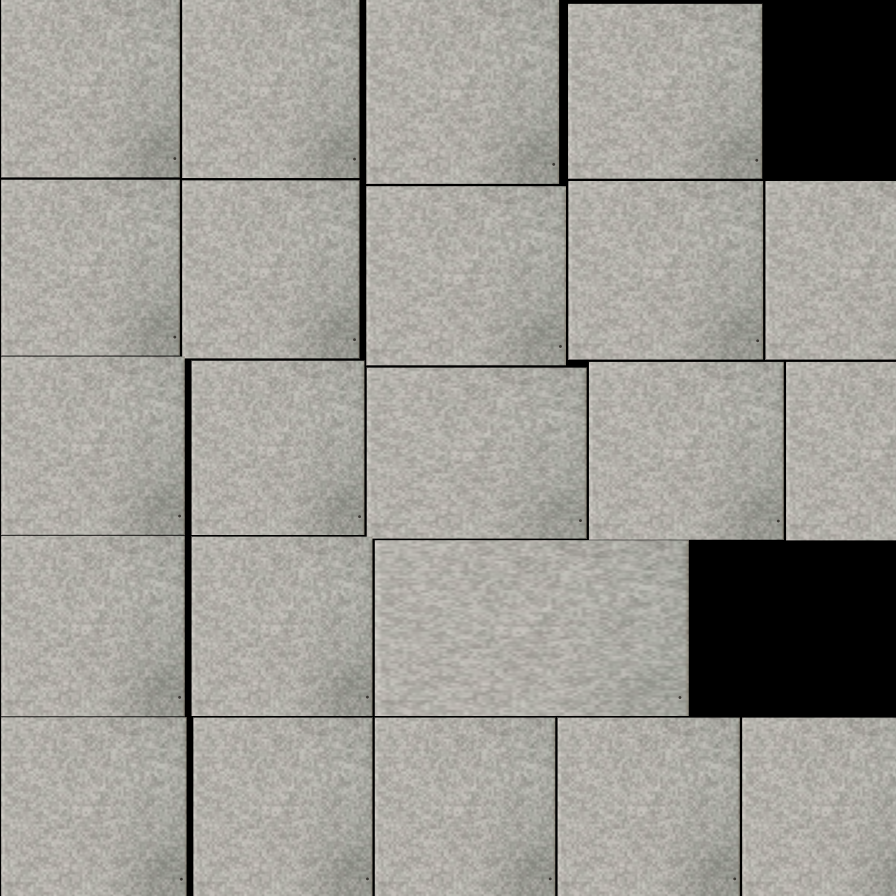
This pattern is drawn by a Shadertoy shader. Its source:

```glsl
// Uneven rows of speckled grey concrete slabs with dark joints and two missing slabs.

// Inner vertical joints of each row, from the top row down
const vec4 JOINTS[5] = vec4[5](
    vec4(0.202, 0.405, 0.629, 0.852),
    vec4(0.202, 0.405, 0.633, 0.853),
    vec4(0.210, 0.408, 0.656, 0.876),
    vec4(0.210, 0.417, 0.770, 0.770),
    vec4(0.212, 0.417, 0.621, 0.827));

// Downward shift of the four horizontal joints in each column
const vec4 SAG[5] = vec4[5](
    vec4(-0.0007, -0.0026, -0.0026, 0.0),
    vec4(0.0, 0.0013, -0.002, 0.0),
    vec4(0.0065, 0.009, 0.002, 0.0),
    vec4(0.0007, 0.0026, 0.0033, 0.0),
    vec4(0.0007, 0.0026, 0.004, 0.0));

float hash(vec2 p) {
    vec3 q = fract(p.xyx * 0.1031);
    q += dot(q, q.yzx + 33.33);
    return fract((q.x + q.y) * q.z);
}

float noise(vec2 p) {
    vec2 i = floor(p), f = fract(p);
    f = f * f * (3.0 - 2.0 * f);
    return mix(mix(hash(i), hash(i + vec2(1, 0)), f.x),
               mix(hash(i + vec2(0, 1)), hash(i + vec2(1, 1)), f.x), f.y);
}

float jointX(int row, int i) {
    vec4 j = JOINTS[row];
    return i == 0 ? 0.0 : i == 5 ? 2.0 * j.w - j.z : j[i - 1];
}

float jointY(int col, int k) {
    if (k == 0) return col == 3 ? 0.003 : -0.003;
    return k == 5 ? 1.003 : 0.2 * float(k) + SAG[col][k - 1];
}

// Half the width of a vertical joint
float gapX(int row, int i) {
    if (row == 0 && i == 3) return 0.005;
    bool wide = (i == 1 && row > 1) || (i == 2 && row < 2);
    return wide ? 0.0038 : 0.0013;
}

// Half the width of a horizontal joint
float gapY(int col, int k) {
    return col == 0 && k > 1 ? 0.0005 : k < 3 ? 0.0013 : 0.0009;
}

// Concrete face; uv runs from the top left corner of the slab
vec3 concrete(vec2 uv, vec2 size) {
    float wear = 1.0 - 0.8 * smoothstep(0.19, 0.33, size.x);
    float grain = 0.65 * noise(uv * 72.0) + 0.35 * noise(uv * 38.0 + 17.0) - 0.5;
    float cloud = noise(uv * vec2(5.0, 6.0) + 4.0) - 0.5;
    float shade = 0.2 * grain + 0.025 * cloud;

    // Dull right side, stained lower corner and streaks near the top
    float side = smoothstep(0.5, 1.0, uv.x);
    shade -= 0.03 * side;
    shade -= 0.065 * wear * smoothstep(0.45, 0.95, uv.x) * smoothstep(0.4, 0.9, uv.y);
    float streak = smoothstep(0.5, 0.9, noise(uv * vec2(22.0, 45.0) + 9.0));
    shade -= 0.05 * streak * smoothstep(0.35, 0.05, uv.y) * smoothstep(0.1, 0.7, uv.x);

    vec3 color = vec3(0.695, 0.685, 0.66) + shade;
    color += vec3(-0.012, 0.0, -0.002) * side;
    color += vec3(0.02, -0.004, 0.008) * (noise(uv * 30.0 + 51.0) - 0.5);

    // Pale left rim and brown right rim
    color += 0.05 * smoothstep(0.025, 0.01, uv.x);
    color -= vec3(0.08, 0.1, 0.12) * smoothstep(0.985, 1.0, uv.x);

    // Small pit by the lower right corner
    float pit = length((uv - vec2(0.972, 0.895)) * size);
    return mix(color, vec3(0.16, 0.15, 0.13), 0.85 * smoothstep(0.0023, 0.0008, pit));
}

void mainImage(out vec4 fragColor, in vec2 fragCoord) {
    vec2 p = fragCoord / iResolution.xy;
    p.y = 1.0 - p.y;
    float pixel = 1.0 / iResolution.y;
    vec3 color = vec3(0.0);

    for (int row = 0; row < 5; row++) {
        for (int col = 0; col < 5; col++) {
            // Missing slabs
            if ((row == 0 && col == 4) || (row == 3 && col > 2)) continue;

            vec2 lo = vec2(jointX(row, col) + gapX(row, col),
                           jointY(col, row) + gapY(col, row));
            vec2 hi = vec2(jointX(row, col + 1) - gapX(row, col + 1),
                           jointY(col, row + 1) - gapY(col, row + 1));
            vec2 inset = min(p - lo, hi - p);
            float cover = clamp(0.5 + min(inset.x, inset.y) / pixel, 0.0, 1.0);
            if (cover > 0.0) {
                vec2 size = hi - lo;
                color = mix(color, concrete((p - lo) / size, size), cover);
            }
        }
    }
    fragColor = vec4(color, 1.0);
}
```
